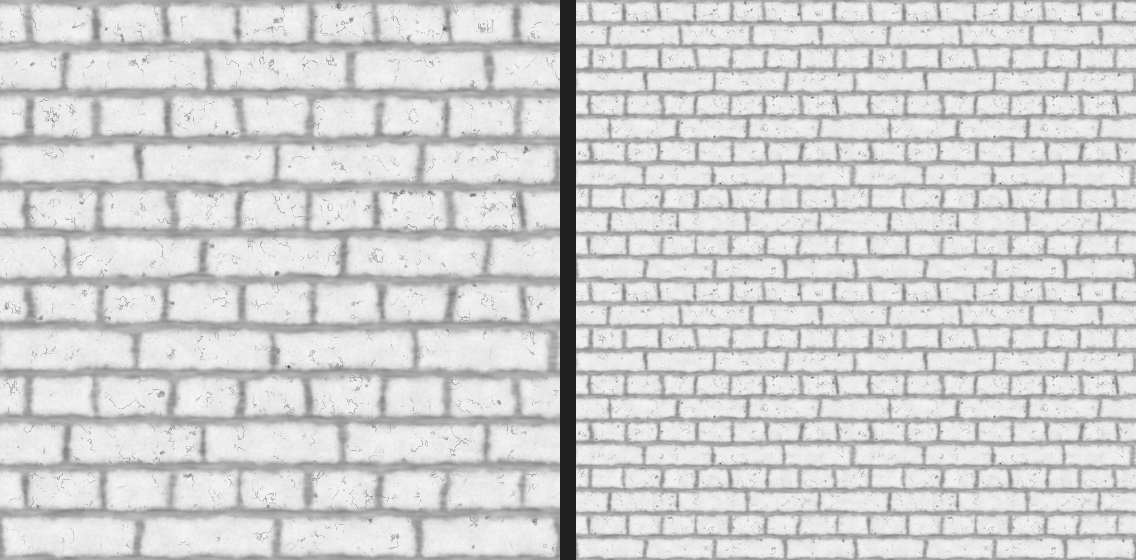
Left, the tile; right, the same tile 2 across and 2 down.
A three.js fragment shader for this texture map:

```glsl
// Whitewashed brick wall: courses of long and short bricks alternate between soft grey joints.
#define COURSES 12.0
#define LONG_BRICKS 4.0
#define BED_HALF 0.0085
#define JOINT_HALF 0.0066
#define CORNER 0.008
#define EDGE_SOFT 0.0055
#define EDGE_ROUGH 0.006
#define WAVINESS 0.006
#define PAINT 0.925
#define MORTAR 0.665
#define PIT_DEPTH 0.42
#define CRACK_DEPTH 0.24

varying vec2 vUv;

float hash(vec2 p) {
  vec3 q = fract(vec3(p.xyx) * 0.1031);
  q += dot(q, q.yzx + 33.33);
  return fract((q.x + q.y) * q.z);
}

// Dot product of a wrapped lattice gradient with the offset from its corner
float corner(vec2 cell, vec2 offset, vec2 period) {
  float angle = 6.28319 * hash(mod(cell, period) + period * 1.7);
  return dot(vec2(cos(angle), sin(angle)), offset);
}

// Gradient noise that repeats once over the unit square
float noise(vec2 uv, vec2 period) {
  vec2 p = uv * period, i = floor(p), f = p - i;
  vec2 w = f * f * f * (f * (f * 6.0 - 15.0) + 10.0);
  vec2 e = vec2(1.0, 0.0);
  float low = mix(corner(i, f, period), corner(i + e, f - e, period), w.x);
  float high = mix(corner(i + e.yx, f - e.yx, period), corner(i + 1.0, f - 1.0, period), w.x);
  return mix(low, high, w.y);
}

float fbm(vec2 uv, vec2 period) {
  float sum = 0.0, amp = 1.0;
  for (int i = 0; i < 4; i++) {
    sum += amp * noise(uv, period);
    period *= 2.0;
    amp *= 0.5;
  }
  return sum;
}

void main() {
  // Hand-laid waviness
  vec2 p = vUv + WAVINESS * vec2(noise(vUv, vec2(17.0, 19.0)), noise(vUv, vec2(11.0, 13.0)));

  // Course: even ones hold long bricks, odd ones short bricks
  float y = p.y * COURSES;
  float course = mod(floor(y), COURSES);
  float isShort = mod(course, 2.0);
  float count = LONG_BRICKS * (1.0 + isShort);
  float shift = isShort > 0.5 ? 0.42 : (mod(course, 4.0) < 1.0 ? 0.98 : 0.47);
  float bed = (fract(y + 0.5) - 0.5) / COURSES;

  // Nearest upright joint, with its own position, lean and width
  float x = p.x * count - shift;
  float joint = floor(x + 0.5);
  vec2 jointId = vec2(mod(joint, count), course);
  float lean = (hash(jointId + 31.0) - 0.5) * (fract(y) - 0.5) * 0.014;
  float jitter = (hash(jointId + 7.0) - 0.5) * 0.016;
  float across = (x - joint) / count - jitter - lean;
  float width = JOINT_HALF * mix(0.75, 1.2, hash(jointId + 53.0));
  vec2 brickId = vec2(mod(joint - step(across, 0.0), count), course);
  float wear = hash(brickId + 91.0);

  // Rounded brick distance, negative inside, with crumbled edges
  vec2 gap = vec2(abs(across) - width, abs(bed) - BED_HALF);
  vec2 q = CORNER - gap;
  float d = length(max(q, 0.0)) + min(max(q.x, q.y), 0.0) - CORNER;
  d += EDGE_ROUGH * fbm(vUv, vec2(34.0, 38.0));
  float brick = 1.0 - smoothstep(-EDGE_SOFT, EDGE_SOFT, d);

  // Mortar: trowel streaks, shaded brick undersides, darker upright joints
  float streak = noise(vUv, vec2(14.0, 96.0)) + 0.6 * noise(vUv, vec2(40.0, 170.0));
  float blotch = fbm(vUv, vec2(37.0, 41.0));
  float under = (bed - 0.006) / 0.004;
  float upright = smoothstep(0.0, 0.012, gap.y) * (1.0 - smoothstep(-width, 0.006, gap.x));
  float mortar = MORTAR + 0.10 * streak + 0.05 * blotch;
  mortar -= 0.06 * exp(-under * under) + 0.12 * upright * hash(jointId + 17.0);

  // Paint: faint clouds, fine grain and a dull rim
  float grain = fbm(vUv, vec2(130.0));
  float paint = PAINT + 0.035 * fbm(vUv, vec2(22.0, 26.0)) + 0.03 * grain;
  paint -= 0.06 * smoothstep(-0.014, 0.0, d);

  // Hairline cracks, kept to patches
  float vein = abs(fbm(vUv + 0.37, vec2(28.0, 23.0)));
  float patches = smoothstep(0.0, 0.4, noise(vUv, vec2(29.0, 31.0)) + 0.25 * (wear - 0.4));
  float crack = (1.0 - smoothstep(0.0, 0.06, vein)) * patches;

  // Pits and scuffs, more frequent on worn bricks and near rims
  float rim = smoothstep(-0.012, 0.0, d);
  float pitField = fbm(vUv + 0.61, vec2(43.0, 39.0)) + 0.24 * (wear - 0.5) + 0.12 * rim;
  float pit = smoothstep(0.5, 0.92, pitField);
  float scuff = smoothstep(0.25, 0.7, grain) * smoothstep(0.0, 0.5, blotch + 0.3 * wear - 0.1);

  paint -= CRACK_DEPTH * crack + 0.16 * scuff + PIT_DEPTH * pit;
  float shade = mix(mortar, paint, brick);
  gl_FragColor = vec4(vec3(clamp(shade, 0.3, 0.95)), 1.0);
}
```
